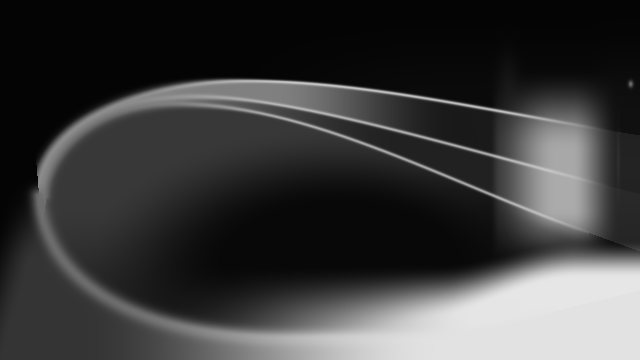
Reproduce this background procedurally as a WebGL 2 fragment shader.

```glsl
#version 300 es
precision highp float;
// Curled translucent sheets in soft monochrome light: three bright upper edges
// fan out of one blurred loop, over a white glow. Each sheet is a pair of joined
// cubic curves with a signed distance; soft ramps shade the regions between them.
uniform vec2 u_resolution;
out vec4 fragColor;

// Smooth step that may also run downwards.
float ramp(float from, float to, float x) {
    float t = clamp((x - from) / (to - from), 0.0, 1.0);
    return t * t * (3.0 - 2.0 * t);
}

float bell(float x, float width) {
    return exp(-x * x / (width * width));
}

vec2 cubic(vec2 a, vec2 b, vec2 c, vec2 d, float t) {
    float s = 1.0 - t;
    return s * s * s * a + 3.0 * s * s * t * b + 3.0 * s * t * t * c + t * t * t * d;
}

// Signed distance to two cubics joined at d, positive on the left of travel.
float sheetEdge(vec2 p, vec2 a, vec2 b, vec2 c, vec2 d, vec2 e, vec2 f, vec2 g) {
    float nearest = 1e5, side = 1.0;
    vec2 start = a;
    for (int i = 1; i <= 56; i++) {
        float t = float(i) / 28.0;
        vec2 end = t <= 1.0 ? cubic(a, b, c, d, t) : cubic(d, e, f, g, t - 1.0);
        vec2 along = end - start, rel = p - start;
        float h = clamp(dot(rel, along) / dot(along, along), 0.0, 1.0);
        float dist = length(rel - along * h);
        if (dist < nearest) {
            nearest = dist;
            side = along.x * rel.y - along.y * rel.x < 0.0 ? -1.0 : 1.0;
        }
        start = end;
    }
    return nearest * side;
}

// Bright rim, blurred on the left and crisp in the middle.
float rim(float dist, float x) {
    float strength = mix(0.15, 0.85, ramp(2.5, 7.5, x)) * ramp(15.4, 12.3, x);
    return strength * bell(dist, mix(0.13, 0.042, ramp(2.0, 7.0, x)));
}

void main() {
    // The canvas is 16 by 9 units.
    vec2 p = gl_FragCoord.xy / u_resolution * vec2(16.0, 9.0);

    float outer = sheetEdge(p, vec2(0.83, 4.1), vec2(0.88, 5.98), vec2(3.33, 6.98),
        vec2(6.04, 6.98), vec2(8.96, 6.98), vec2(11.67, 6.33), vec2(15.42, 5.71));
    float middle = sheetEdge(p, vec2(1.04, 4.1), vec2(1.21, 5.88), vec2(3.13, 6.67),
        vec2(5.42, 6.56), vec2(7.71, 6.46), vec2(11.67, 5.25), vec2(15.21, 4.35));
    float inner = sheetEdge(p, vec2(1.17, 4.1), vec2(1.33, 5.56), vec2(2.92, 6.46),
        vec2(4.79, 6.38), vec2(7.92, 6.29), vec2(11.25, 4.42), vec2(14.69, 3.19));
    float lower = sheetEdge(p, vec2(0.98, 4.1), vec2(1.08, 2.13), vec2(3.13, 0.56),
        vec2(7.29, 0.54), vec2(10.0, 0.54), vec2(11.67, 0.67), vec2(13.75, 1.19));

    // Dark backdrop and the layers between the upper edges.
    float blur = mix(0.12, 0.03, ramp(1.0, 6.5, p.x));
    float shade = 0.015 + 0.025 * bell(p.y - 6.5, 1.2) * ramp(5.0, 11.0, p.x);
    shade = mix(shade, mix(0.5, 0.1, ramp(6.8, 11.3, p.x)), ramp(blur, -blur, outer));
    shade = mix(shade, mix(0.38, 0.13, ramp(4.5, 10.0, p.x)), ramp(blur, -blur, middle));

    // Hollow of the loop, with a dark oval at its heart.
    float oval = length((p - vec2(8.5, 2.4)) / vec2(4.5, 2.4));
    float hollow = 0.03 + 0.19 * ramp(0.6, 1.45, oval)
        * mix(0.5, 1.0, ramp(1.0, 4.0, p.y)) * ramp(14.5, 10.0, p.x);
    shade = mix(shade, hollow, ramp(blur, -blur, inner));

    shade = mix(shade, 0.87, rim(outer, p.x));
    shade = mix(shade, 0.78, rim(middle, p.x));
    shade = mix(shade, 0.76, rim(inner, p.x));

    // Hazy upright glow on the right, with a faint pane border.
    float haze = 0.52 * ramp(12.2, 13.9, p.x) + 0.1 * ramp(12.25, 12.5, p.x);
    haze *= ramp(15.5, 14.3, p.x) * ramp(7.3, 5.2, p.y) * ramp(2.2, 3.8, p.y);
    haze *= mix(1.0, 0.75, ramp(0.1, -0.4, inner));
    haze += 0.04 * bell(p.x - 12.7, 0.25) * bell(p.y - 7.1, 0.6);
    haze += 0.05 * bell(p.x - 15.46, 0.04) * bell(p.y - 5.0, 0.8);
    haze += 0.04 * ramp(14.6, 15.5, p.x) * bell(p.y - 4.8, 2.0);
    haze += 0.4 * bell(length((p - vec2(15.77, 6.9)) * vec2(1.0, 0.7)), 0.06);
    shade += haze * (1.0 - shade);

    // White glow spreading left along the bottom.
    float glowTop = mix(2.4, 3.0, ramp(11.0, 14.5, p.x));
    float glowDepth = mix(1.75, 0.95, ramp(8.0, 14.0, p.x));
    float glow = ramp(glowTop, glowTop - glowDepth, p.y) * ramp(3.5, 12.0, p.x);
    shade = mix(shade, 0.9, glow);

    // Outside of the loop below, then its blurred band.
    float ground = 0.015 + 0.19 * ramp(-0.6, 0.6, p.x + 0.5 - 0.29 * p.y)
        * ramp(4.8, 2.4, p.y) + 0.68 * ramp(2.0, 11.0, p.x) * ramp(4.0, 2.0, p.y);
    shade = mix(ground, shade, ramp(-0.15, 0.15, lower));
    float bandShade = mix(0.45, 0.88, ramp(2.5, 10.5, p.x));
    shade = mix(shade, bandShade, 0.9 * bell(lower, 0.2) * ramp(13.0, 8.0, p.x));

    fragColor = vec4(vec3(clamp(shade, 0.0, 1.0)), 1.0);
}
```
